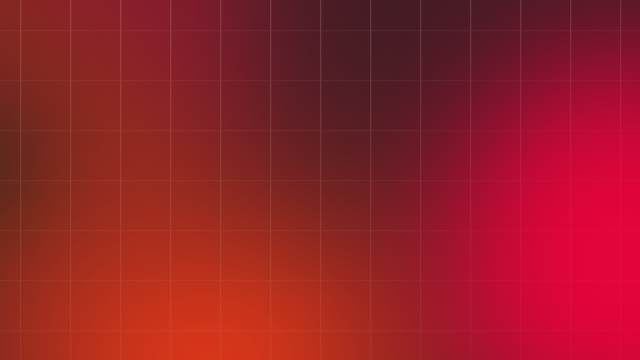
Reproduce this background procedurally as a WebGL 1 fragment shader.

```glsl
precision highp float;
// Soft red, orange and crimson glows on a dark plum ground under a fine square grid.

uniform vec2 u_resolution;

// Glow strength: 1 at the centre; a higher power gives a flatter core.
float glow(vec2 p, vec2 centre, vec2 radius, float power) {
  return exp(-pow(length((p - centre) / radius), power));
}

// Coverage of vertical (x) and horizontal (y) grid lines, centred on the canvas.
vec2 gridLines(vec2 q, float pixel) {
  float cell = 5.0 / 36.0;
  float halfWidth = 0.5 / 288.0;
  vec2 fromCentre = q - vec2(halfWidth, -halfWidth);
  vec2 dist = abs(mod(fromCentre + 0.5 * cell, cell) - 0.5 * cell);
  return clamp(0.5 + (halfWidth - dist) / pixel, 0.0, 1.0);
}

void main() {
  // The canvas height is one unit.
  float pixel = 1.0 / u_resolution.y;
  vec2 p = gl_FragCoord.xy * pixel;
  vec2 q = (gl_FragCoord.xy - 0.5 * u_resolution) * pixel;
  p.x = q.x + 8.0 / 9.0;

  // Dark ground and the dull red upper left, turning cooler along the top.
  vec3 color = vec3(0.255, 0.108, 0.14);
  vec3 dullRed = mix(vec3(0.54, 0.155, 0.13), vec3(0.54, 0.11, 0.18),
                     smoothstep(0.9, 1.5, p.x + p.y));
  color = mix(color, dullRed, glow(p, vec2(0.23, 0.86), vec2(0.53, 0.75), 3.0));

  // Brown shade on the left edge.
  vec3 brown = vec3(0.26, 0.15, 0.10);
  color = mix(color, brown, 0.9 * glow(p, vec2(-0.05, 0.47), vec2(0.25, 0.28), 2.0));

  // Orange rising from the bottom, then crimson on the right.
  vec3 orange = vec3(0.84, 0.21, 0.10);
  color = mix(color, orange, glow(p, vec2(0.58, 0.0), vec2(0.68, 0.48), 2.0));
  vec3 crimson = vec3(0.89, 0.015, 0.235);
  float crimsonGlow = glow(p, vec2(1.74, 0.28), vec2(0.54, 0.60), 3.0);
  color = mix(color, crimson, crimsonGlow);

  // Pale grid, stronger in its verticals and fading downward and over the crimson.
  vec2 lines = gridLines(q, pixel) * vec2(mix(0.07, 0.19, p.y), 0.06);
  float gridAlpha = max(lines.x, lines.y) * (1.0 - 0.6 * crimsonGlow);
  color = mix(color, vec3(0.95, 0.75, 0.75), gridAlpha);

  gl_FragColor = vec4(color, 1.0);
}
```
